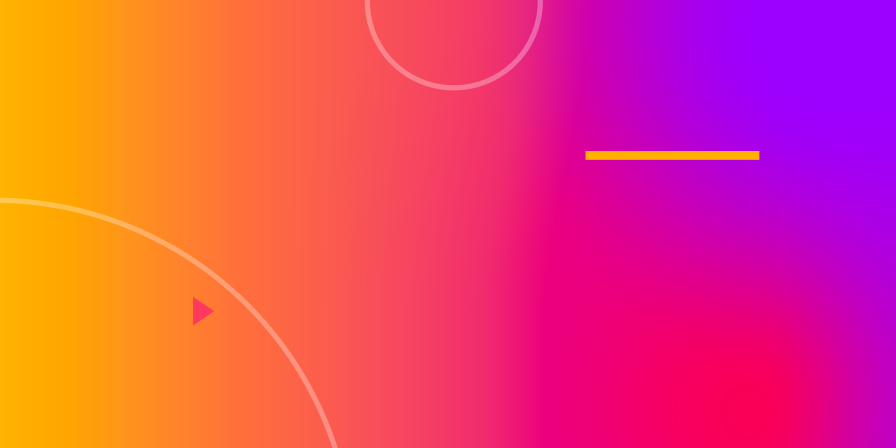
A Shadertoy shader for this background:

```glsl
#define MAGENTA vec3(0.925, 0.0, 0.49)
#define VIOLET vec3(0.61, 0.0, 1.0)
#define CRIMSON vec3(0.98, 0.0, 0.34)
#define AMBER vec3(1.0, 0.69, 0.0)
#define CORAL vec3(1.0, 0.22, 0.37)
#define RING_HALF_WIDTH 0.0058
#define RING_OPACITY 0.30
#define EDGE_SLANT 0.10

// Coverage of a shape from its signed distance, one pixel soft
float cover(float dist) {
    return clamp(0.5 - dist * iResolution.y, 0.0, 1.0);
}

float ring(vec2 p, vec2 centre, float radius) {
    return abs(length(p - centre) - radius) - RING_HALF_WIDTH;
}

float box(vec2 p, vec2 centre, vec2 halfSize) {
    vec2 d = abs(p - centre) - halfSize;
    return length(max(d, 0.0)) + min(max(d.x, d.y), 0.0);
}

// Triangle pointing right, with its base centred on the given point
float arrow(vec2 p, vec2 base, float width, float halfHeight) {
    vec2 q = p - base;
    vec2 slope = normalize(vec2(halfHeight, width));
    return max(-q.x, dot(vec2(q.x - width, abs(q.y)), slope));
}

// Warm horizontal ramp; each stop is colour and position
vec3 warmRamp(float x) {
    vec4 stops[7] = vec4[7](
        vec4(1.0, 0.645, 0.0, 0.16),
        vec4(1.0, 0.58, 0.11, 0.28),
        vec4(1.0, 0.44, 0.23, 0.53),
        vec4(0.985, 0.37, 0.30, 0.71),
        vec4(0.965, 0.27, 0.38, 0.91),
        vec4(0.945, 0.17, 0.43, 1.08),
        vec4(MAGENTA, 1.22));
    vec3 colour = vec3(1.0, 0.70, 0.0);
    float start = 0.0;
    for (int i = 0; i < 7; i++) {
        float t = clamp((x - start) / (stops[i].w - start), 0.0, 1.0);
        colour = mix(colour, stops[i].rgb, t);
        start = stops[i].w;
    }
    return colour;
}

vec3 background(vec2 p) {
    // The magenta boundary leans right towards the top
    float lean = EDGE_SLANT * smoothstep(0.3, 1.0, p.y) * smoothstep(0.6, 1.2, p.x);
    vec3 colour = warmRamp(p.x - lean);

    // Crimson glow at the bottom
    float crimson = 1.0 - smoothstep(0.0, 0.50, length(p - vec2(1.67, 0.08)));
    colour = mix(colour, CRIMSON, crimson);

    // Violet glow at the top right, continued down the right edge
    float corner = 1.0 - smoothstep(0.15, 0.85, length(p - vec2(1.87, 0.95)));
    float side = 0.6 * smoothstep(1.70, 2.05, p.x);
    return mix(colour, VIOLET, 1.0 - (1.0 - corner) * (1.0 - side));
}

void mainImage(out vec4 fragColor, in vec2 fragCoord) {
    vec2 p = fragCoord / iResolution.y;
    vec3 colour = background(p);

    // Translucent rings
    float rings = min(ring(p, vec2(1.013, 0.997), 0.193),
                      ring(p, vec2(-0.013, -0.247), 0.80));
    colour = mix(colour, vec3(1.0), RING_OPACITY * cover(rings));

    // Solid accents
    colour = mix(colour, AMBER, cover(box(p, vec2(1.501, 0.653), vec2(0.194, 0.0098))));
    colour = mix(colour, CORAL, cover(arrow(p, vec2(0.431, 0.3055), 0.047, 0.032)));

    fragColor = vec4(colour, 1.0);
}
```
